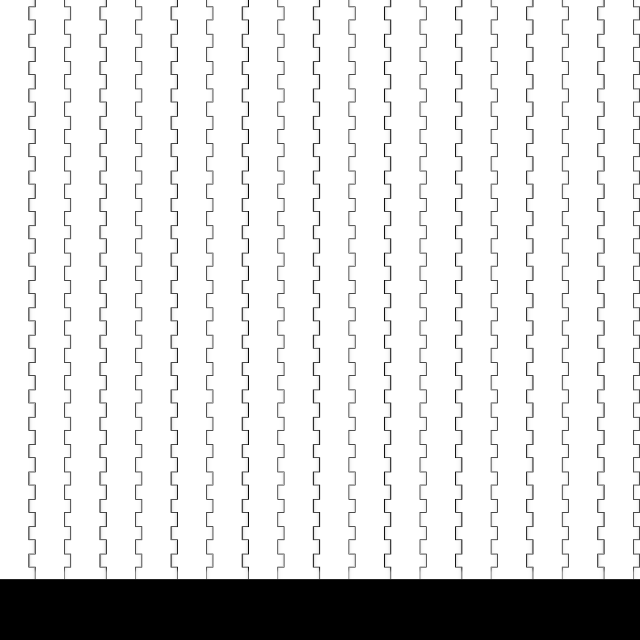
Reproduce this pattern procedurally as a WebGL 1 fragment shader.

```glsl
precision highp float;
// Thin square-wave lines run down a white page in evenly spaced columns,
// neighbours in opposite phase and alternating in weight, above a black band.
// Each line is a repeated stepped path with a soft shade on its inner side.

uniform vec2 u_resolution;

const float COLUMNS = 18.0;
const float TOOTH_PERIOD = 0.04275;  // height of one full step cycle
const float TOOTH_START = 0.0107;    // first step, measured from the top
const float TOOTH_SHARE = 0.478;     // part of the cycle spent in the notch
const float RIGHT_EDGE = -0.0006;    // line offsets from the column boundary
const float LEFT_EDGE = -0.0104;
const float HEAVY_WIDTH = 0.0015;
const float LIGHT_WIDTH = 0.0011;
const float SHADE_REACH = 0.0019;
const float HEAVY_SHADE = 0.24;
const float LIGHT_SHADE = 0.15;
const float BAND_HEIGHT = 0.0951;
const float FADE_HEIGHT = 0.018;     // lines pale just above the band
const float FADE_INK = 0.65;

// Share of a pixel-wide window covered by a stroke at the given distance.
float strokeCoverage(float dist, float width, float pixel) {
  float near = max(dist - 0.5 * width, -0.5 * pixel);
  float far = min(dist + 0.5 * width, 0.5 * pixel);
  return clamp((far - near) / pixel, 0.0, 1.0);
}

float steppedLineInk(vec2 uv, vec2 pixel) {
  float column = floor(uv.x * COLUMNS + 0.6);
  float x = uv.x - column / COLUMNS;
  float odd = mod(column, 2.0);
  float width = mix(LIGHT_WIDTH, HEAVY_WIDTH, odd);

  // Odd columns step left inside the notch, even columns step right.
  float phase = fract((1.0 - uv.y - TOOTH_START) / TOOTH_PERIOD);
  float notch = 1.0 - step(TOOTH_SHARE, phase);
  float onLeft = mix(1.0 - notch, notch, odd);
  float side = x - mix(RIGHT_EDGE, LEFT_EDGE, onLeft);
  float upright = strokeCoverage(abs(side), width, pixel.x);

  // Short rungs join the two sides at every change of phase.
  float rungDist = min(abs(phase - TOOTH_SHARE), min(phase, 1.0 - phase));
  float middle = 0.5 * (LEFT_EDGE + RIGHT_EDGE);
  float halfSpan = 0.5 * (RIGHT_EDGE - LEFT_EDGE + width);
  float span = clamp((halfSpan - abs(x - middle)) / pixel.x + 0.5, 0.0, 1.0);
  float rung = span * strokeCoverage(rungDist * TOOTH_PERIOD, LIGHT_WIDTH, pixel.y);

  // Soft shade falls from each upright toward the column's middle.
  float inward = side * (2.0 * onLeft - 1.0);
  float shade = step(0.0, inward) * exp(-max(inward, 0.0) / SHADE_REACH);
  shade *= mix(LIGHT_SHADE, HEAVY_SHADE, odd);

  return max(max(upright, rung), shade);
}

void main() {
  vec2 uv = gl_FragCoord.xy / u_resolution;
  vec2 pixel = 1.0 / u_resolution;

  float ink = steppedLineInk(uv, pixel);
  float aboveBand = uv.y - BAND_HEIGHT;
  ink *= mix(FADE_INK, 1.0, smoothstep(0.5 * FADE_HEIGHT, FADE_HEIGHT, aboveBand));

  float band = clamp(0.5 - aboveBand / pixel.y, 0.0, 1.0);
  gl_FragColor = vec4(vec3(1.0 - max(ink, band)), 1.0);
}
```
